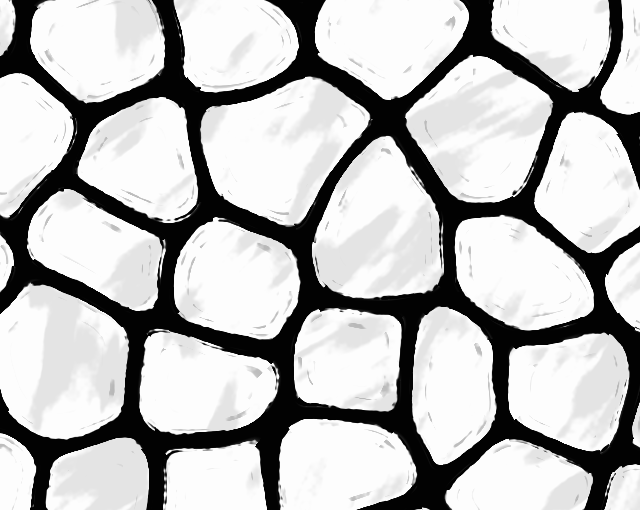
A Shadertoy shader for this texture:

```glsl
// Hand-inked stone wall: thick ragged black joints around white stones with pale grey wash.

const vec2  STONE_SIZE  = vec2(0.275, 0.225); // mean stone, in canvas heights
const float JITTER      = 0.68;               // irregularity of the courses
const float ROUNDING    = 0.036;              // softness of stone corners
const float JOINT_HALF  = 0.0150;             // half width of the ink lines
const float BRISTLE     = 0.0085;             // raggedness along the brush
const float GRAIN       = 0.0035;             // fine edge roughness
const float EDGE_SOFT   = 0.0014;
const vec2  WASH_RANGE  = vec2(0.69, 0.83);   // noise levels where wash appears
const vec3  PAPER       = vec3(0.993);
const vec3  WASH        = vec3(0.895);
const vec3  DRY_STROKE  = vec3(0.68);
const vec3  INK         = vec3(0.008);
const vec3  WORN_INK    = vec3(0.20);

vec2 hash2(vec2 p) {
    vec3 q = fract(vec3(p.xyx) * vec3(0.1031, 0.1030, 0.0973));
    q += dot(q, q.yzx + 33.33);
    return fract((q.xx + q.yz) * q.zy);
}

float noise(vec2 p) {
    vec2 i = floor(p), f = fract(p);
    f = f * f * (3.0 - 2.0 * f);
    float low  = mix(hash2(i).x, hash2(i + vec2(1, 0)).x, f.x);
    float high = mix(hash2(i + vec2(0, 1)).x, hash2(i + vec2(1, 1)).x, f.x);
    return mix(low, high, f.y);
}

float smoothMin(float a, float b, float k) {
    float h = max(k - abs(a - b), 0.0) / k;
    return min(a, b) - h * h * k * 0.25;
}

// Layered sines bend the straight cell borders.
vec2 bend(vec2 p) {
    vec2 w = 0.022 * sin(p.yx * vec2(9.0, 7.5) + vec2(0.6, 2.1));
    w += 0.009 * sin(p.yx * vec2(21.0, 18.0) + p.xy * 8.0 + vec2(4.0, 1.3));
    return p + w;
}

// Centre of a stone; every other course is shifted by half a stone.
vec2 stoneCentre(vec2 id) {
    vec2 stagger = vec2(0.5 * mod(id.y, 2.0), 0.0);
    return (id + 0.5 + stagger + JITTER * (hash2(id + 41.0) - 0.5)) * STONE_SIZE;
}

// Returns rounded border distance; also the stone id and the nearest border's tangent.
float stoneBorder(vec2 p, out vec2 stone, out vec2 tangent) {
    vec2 base = floor(p / STONE_SIZE), centre = vec2(0);
    float nearest = 1e3;
    stone = base;
    for (int y = -2; y <= 2; y++)
    for (int x = -2; x <= 2; x++) {
        vec2 id = base + vec2(x, y), c = stoneCentre(id);
        float d = distance(p, c);
        if (d < nearest) { nearest = d; stone = id; centre = c; }
    }
    float closest = 1e3, rounded = 1.0;
    tangent = vec2(1, 0);
    for (int y = -2; y <= 2; y++)
    for (int x = -2; x <= 2; x++) {
        vec2 id = stone + vec2(x, y);
        if (id == stone) continue;
        vec2 c = stoneCentre(id), n = normalize(c - centre);
        float d = dot(0.5 * (c + centre) - p, n);
        if (d < closest) { closest = d; tangent = vec2(-n.y, n.x); }
        rounded = smoothMin(rounded, d, ROUNDING);
    }
    return rounded;
}

void mainImage(out vec4 fragColor, in vec2 fragCoord) {
    vec2 uv = fragCoord / iResolution.y;
    vec2 p = bend(uv + vec2(2.0, 3.0));
    vec2 stone, tangent;
    float d = stoneBorder(p, stone, tangent);
    float along = dot(p, tangent);
    float bristle = noise(vec2(along * 15.0, d * 210.0 + 50.0));
    float grain = noise(uv * 130.0);

    // Pale wash in slanted strokes, denser near the inner rim of each stone
    float angle = 0.85 + 1.1 * (hash2(stone).y - 0.5);
    vec2 q = mat2(cos(angle), -sin(angle), sin(angle), cos(angle)) * uv;
    float wash = 0.5 * noise(q * vec2(6.0, 22.0) + stone * 7.0)
               + 0.25 * noise(q * vec2(14.0, 75.0) + 30.0)
               + 0.5 * noise(uv * 8.0 + stone * 3.0);
    float rim = smoothstep(0.016, 0.028, d) * (1.0 - smoothstep(0.04, 0.065, d));
    wash += 0.07 * rim + 0.05 * (grain - 0.5);
    vec3 color = mix(PAPER, WASH, smoothstep(WASH_RANGE.x, WASH_RANGE.y, wash));

    // Short dry strokes that follow the joints
    float dry = noise(vec2(along * 18.0, d * 160.0 + 90.0)) + 0.12 * (grain - 0.5);
    color = mix(color, DRY_STROKE, 0.8 * rim * smoothstep(0.83, 0.95, dry));

    // Ink joints with varying weight and ragged bristle edges
    float halfWidth = JOINT_HALF * (0.75 + 0.5 * noise(uv * 6.0 + 11.0));
    float edge = d - halfWidth + BRISTLE * (bristle - 0.5) + GRAIN * (grain - 0.5);
    float soft = max(EDGE_SOFT, 0.6 / iResolution.y);
    float worn = smoothstep(0.62, 0.9, bristle) * smoothstep(0.4, 1.0, d / halfWidth);
    vec3 ink = mix(INK, WORN_INK, worn);
    color = mix(ink, color, smoothstep(-soft, soft, edge));

    fragColor = vec4(color, 1.0);
}
```
